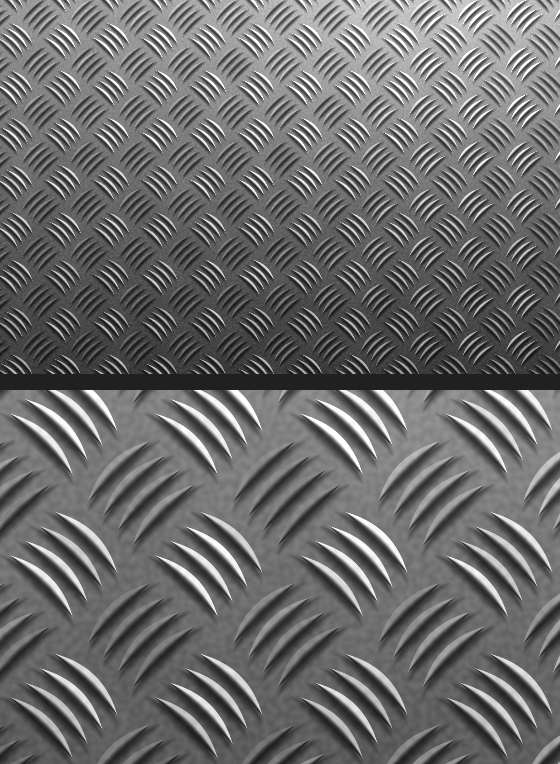
Top, the full canvas; bottom, a detail of the centre.
Give the GLSL for this texture, as a Shadertoy shader.

```glsl
const vec2 REPEATS = vec2(11.58, 7.91);      // pattern periods across and down
const vec2 PHASE = vec2(0.317, 0.063);       // lattice origin, in periods
const float BAR_COUNT = 4.0;                 // raised bars per tile
const float BAR_SPACING = 0.205;             // the rest is in tile widths
const float BAR_HALF_LENGTH = 0.43;
const float BAR_HALF_WIDTH = 0.062;
const float BAR_BOW = 0.06;
const float SHADOW_OFFSET = 0.045;
const float SHADOW_SOFTNESS = 0.05;
const float SHADOW_STRENGTH = 0.55;
const vec2 LIGHT_POS = vec2(1.18, 1.12);     // in canvas heights
const vec2 GLOW_POS = vec2(1.16, 1.03);
const float GLOW_STRENGTH = 0.20;
const float PLATE_BOTTOM = 0.23;
const float PLATE_TOP = 0.59;
const float GRAIN_SCALE = 150.0;
const float GRAIN_STRENGTH = 0.07;
const float MOTTLE_SCALE = 9.0;
const float MOTTLE_STRENGTH = 0.035;
const float BAR_VARIATION = 0.22;
const vec3 METAL_TINT = vec3(1.0);

float hash(vec2 p) {
    vec3 q = fract(p.xyx * vec3(0.1031, 0.1030, 0.0973));
    q += dot(q, q.yzx + 33.33);
    return fract((q.x + q.y) * q.z);
}

float cornerSlope(vec2 corner, vec2 offset) {
    float angle = 6.2832 * hash(corner);
    return dot(vec2(cos(angle), sin(angle)), offset);
}

float gradientNoise(vec2 p) {
    vec2 i = floor(p), f = fract(p);
    vec2 w = f * f * f * (f * (f * 6.0 - 15.0) + 10.0);
    vec2 e = vec2(0.0, 1.0);
    return mix(mix(cornerSlope(i, f), cornerSlope(i + e.yx, f - e.yx), w.x),
               mix(cornerSlope(i + e, f - e), cornerSlope(i + e.yy, f - e.yy), w.x), w.y);
}

// Index of the bar nearest to a position across the tile
float barIndex(float across) {
    return clamp(floor(across / BAR_SPACING + 0.5 * BAR_COUNT), 0.0, BAR_COUNT - 1.0);
}

// Signed offset from the centre line of that bar
float barOffset(float across) {
    return across - (barIndex(across) - 0.5 * (BAR_COUNT - 1.0)) * BAR_SPACING;
}

void mainImage(out vec4 fragColor, in vec2 fragCoord) {
    vec2 uv = fragCoord / iResolution.xy;
    vec2 pos = fragCoord / iResolution.y;
    float pixel = 1.414 * REPEATS.y / iResolution.y;

    // Diagonal checkerboard of tiles with alternating bar direction
    vec2 cell = uv * REPEATS - PHASE;
    vec2 diagonal = vec2(cell.x + cell.y, cell.y - cell.x);
    vec2 tile = floor(diagonal + 0.5);
    vec2 local = diagonal - tile;
    bool rising = mod(tile.x + tile.y, 2.0) > 0.5;
    float along = rising ? local.x : local.y;
    float across = rising ? local.y : local.x;
    vec2 facing = vec2(rising ? -0.7071 : 0.7071, 0.7071);

    // Bowed lens-shaped bars
    float t = along / BAR_HALF_LENGTH;
    float taper = 1.0 - t * t;
    across -= BAR_BOW * (taper - 0.6);
    float halfWidth = BAR_HALF_WIDTH * taper;
    float v = barOffset(across);
    float bar = 1.0 - smoothstep(-0.5 * pixel, 0.5 * pixel, abs(v) - halfWidth);
    float side = clamp(v / max(halfWidth, 0.01), -1.0, 1.0);

    // Plate: vertical falloff, glow, mottling and fine grain
    vec2 toGlow = (pos - GLOW_POS) * vec2(1.0, 1.5);
    float plate = mix(PLATE_BOTTOM, PLATE_TOP, uv.y);
    plate += GLOW_STRENGTH * exp(-2.2 * dot(toGlow, toGlow));
    plate += MOTTLE_STRENGTH * gradientNoise(pos * MOTTLE_SCALE);
    plate += GRAIN_STRENGTH * gradientNoise(pos * GRAIN_SCALE);

    // Soft shadow under the lower edge of each bar
    float shadowDist = abs(barOffset(across + SHADOW_OFFSET)) - halfWidth;
    float shadow = 1.0 - smoothstep(-SHADOW_SOFTNESS, SHADOW_SOFTNESS, shadowDist);
    float shade = plate * (1.0 - SHADOW_STRENGTH * shadow);

    // Bar flanks: lit towards the light, dark on the far side
    float lit = dot(facing, normalize(LIGHT_POS - pos));
    float variation = 1.0 + BAR_VARIATION * (hash(tile * 7.0 + barIndex(across)) - 0.5);
    float highlight = smoothstep(-0.45, 0.35, side) * mix(0.12, 0.46, smoothstep(0.1, 1.0, lit));
    float flank = plate * mix(0.38, 0.95, smoothstep(-0.8, 0.3, side)) + highlight;
    shade = mix(shade, flank * variation, bar);

    fragColor = vec4(METAL_TINT * clamp(shade, 0.0, 1.0), 1.0);
}
```
